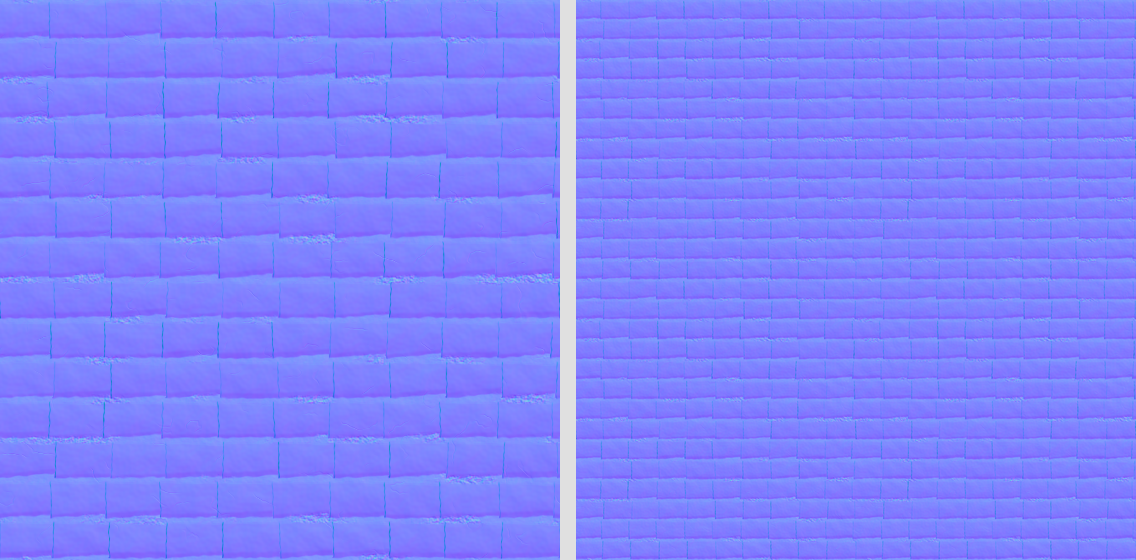
Left, the tile; right, the same tile 2 across and 2 down.
This texture map is drawn by a three.js fragment shader. Its source:

```glsl
// Tangent-space normal map of a wall of staggered, slightly tapered blocks with crumbling mortar.
varying vec2 vUv;

const vec2 GRID = vec2(10.0, 14.0);         // blocks across, courses up
const vec2 COURSE_SHIFT = vec2(0.95, 0.865); // joint offset of even and odd courses
const float JOINT_JITTER = 0.035;
const float JOINT_LEAN = 0.03;
const float JOINT_HALF_WIDTH = 0.021;
const float BLOCK_BOTTOM = 0.045;
const float BLOCK_TOP = 0.95;
const float EDGE_SOFTNESS = 0.03;
const float BEVEL_HEIGHT = 0.1;
const float FACE_LOW = -0.1;                // vertical slope at the foot of a face
const float FACE_HIGH = 0.085;              // vertical slope at the head of a face
const float BEVEL_SLOPE = -0.19;
const float GAP_SLOPE = 0.165;
const float GRIT_CLEAN = 0.05;              // grit strength outside the rough patches
const float GRIT_ROUGH = 0.55;              // grit strength inside them
const float BUMP_STEP = 0.0008;

float hash(vec2 p) {
  vec3 q = fract(p.xyx * 0.1031);
  q += dot(q, q.yzx + 33.33);
  return fract((q.x + q.y) * q.z);
}

// Random value of a block, wrapped over the grid
float blockRandom(vec2 id, float seed) {
  return hash(mod(id, GRID) + seed * 17.0);
}

float cornerRamp(vec2 cell, vec2 offset, vec2 period) {
  float angle = 6.2831853 * hash(mod(cell, period) + period);
  return dot(vec2(cos(angle), sin(angle)), offset);
}

// Gradient noise that repeats with a whole-number period over the unit square
float noise(vec2 uv, vec2 period) {
  vec2 p = uv * period;
  vec2 i = floor(p);
  vec2 f = p - i;
  vec2 w = f * f * f * (f * (f * 6.0 - 15.0) + 10.0);
  vec2 e = vec2(1.0, 0.0);
  float low = mix(cornerRamp(i, f, period), cornerRamp(i + e, f - e, period), w.x);
  float high = mix(cornerRamp(i + e.yx, f - e.yx, period), cornerRamp(i + 1.0, f - 1.0, period), w.x);
  return mix(low, high, w.y);
}

// Fine relief: worn faces with hairline cracks, blended into gritty mortar
float relief(vec2 uv, float grit) {
  float fine = noise(uv, vec2(110.0));
  float worn = 0.0009 * noise(uv, vec2(27.0, 31.0)) + 0.00016 * fine;
  float crackMask = smoothstep(0.15, 0.4, noise(uv, vec2(19.0, 23.0)));
  float crack = 1.0 - smoothstep(0.0, 0.06, abs(noise(uv, vec2(21.0, 29.0)) + 0.09 * fine));
  float grains = 0.0022 * noise(uv, vec2(110.0, 140.0)) + 0.0011 * noise(uv, vec2(230.0, 250.0));
  return worn - 0.00014 * crack * crackMask + grains * grit;
}

void main() {
  vec2 uv = vUv;
  float ragged = noise(uv, vec2(70.0, 84.0));

  // Course and nearest upright joint
  float course = floor(uv.y * GRID.y);
  float f = fract(uv.y * GRID.y);
  float shift = mix(COURSE_SHIFT.x, COURSE_SHIFT.y, mod(course, 2.0));
  float along = uv.x * GRID.x - shift;
  vec2 jointId = vec2(floor(along + 0.5), course);
  float jitter = (blockRandom(jointId, 1.0) - 0.5) * 2.0 * JOINT_JITTER;
  float lean = (blockRandom(jointId, 2.0) - 0.5) * 2.0 * JOINT_LEAN * (f - 0.5);
  float x = along - jointId.x - jitter - lean + 0.02 * ragged;

  // Block to the left or right of that joint; u runs across it
  float isLeft = 1.0 - step(0.0, x);
  vec2 block = jointId - vec2(isLeft, 0.0);
  float u = x + isLeft;

  // Blocks taper from their left end to their right end
  float bottom = BLOCK_BOTTOM + u * mix(0.0, 0.13, blockRandom(block, 3.0)) + 0.04 * ragged;
  float top = BLOCK_TOP - u * mix(0.0, 0.07, blockRandom(block, 4.0)) + 0.02 * ragged;
  float inside = smoothstep(-EDGE_SOFTNESS, EDGE_SOFTNESS, f - bottom)
               * smoothstep(-EDGE_SOFTNESS, EDGE_SOFTNESS, top - f);

  // Rounded face, undercut foot and sloping gap
  float rise = clamp((f - bottom) / (top - bottom), 0.0, 1.0);
  float face = mix(FACE_LOW, FACE_HIGH, rise) + (blockRandom(block, 5.0) - 0.5) * 0.03;
  float bevelTop = bottom + BEVEL_HEIGHT * mix(0.6, 1.4, blockRandom(block, 6.0)) - 0.06 * ragged;
  float bevel = 1.0 - smoothstep(-0.04, 0.05, f - bevelTop);
  face = mix(face, BEVEL_SLOPE, bevel);
  float lip = 1.0 - smoothstep(0.0, 0.035, abs(f - top + 0.02));
  vec2 slope = vec2(0.0, mix(GAP_SLOPE, face + 0.05 * lip, inside));

  // Raised left end of each block, stronger on some than on others
  float line = 1.0 - smoothstep(0.0, JOINT_HALF_WIDTH, abs(x - JOINT_HALF_WIDTH));
  float strength = mix(0.18, 0.8, blockRandom(jointId, 7.0));
  strength *= 0.9 + 0.9 * noise(uv, vec2(90.0, 140.0));
  slope += vec2(-1.0, 0.08) * strength * line * inside;

  // Patchy mortar that spills a little over the block edges
  float patchMask = smoothstep(0.08, 0.38, noise(uv, vec2(8.0, 11.0)) + 0.2 * ragged);
  float spill = max(1.0 - smoothstep(-0.03, 0.09, f - bottom), 1.0 - smoothstep(-0.03, 0.07, top - f));
  float grit = spill * mix(GRIT_CLEAN, GRIT_ROUGH, patchMask);
  float here = relief(uv, grit);
  vec2 bump = vec2(relief(uv + vec2(BUMP_STEP, 0.0), grit),
                   relief(uv + vec2(0.0, BUMP_STEP), grit)) - here;
  slope -= bump / BUMP_STEP;

  // Encode the unit normal
  slope *= min(1.0, 0.8 / max(length(slope), 0.001));
  vec3 normal = vec3(slope, sqrt(1.0 - dot(slope, slope)));
  gl_FragColor = vec4(0.5 + 0.5 * normal, 1.0);
}
```
